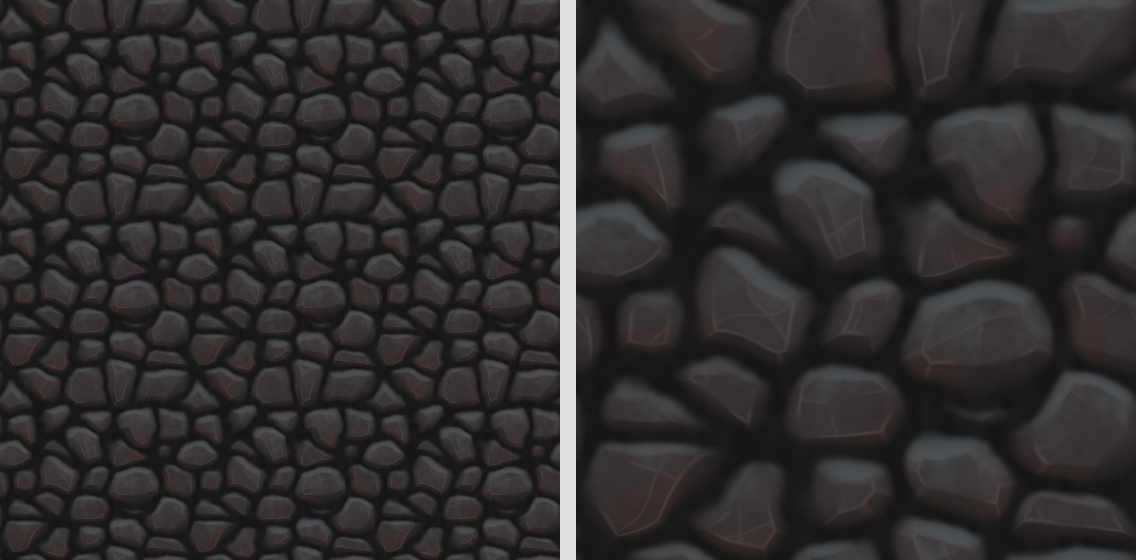
Left: the whole. Right: its middle third, enlarged.
This texture is drawn by a three.js fragment shader. Its source:

```glsl
// Dark cobbled wall of rounded, chiselled stones with soft shadowed joints.
varying vec2 vUv;

const float TILES = 3.0;            // repeats of the wall across the canvas
const vec2 GRID = vec2(5.0, 6.0);   // stones per repeat
const float SIZE_SPREAD = 0.46;     // how much stones differ in size
const vec3 JOINT = vec3(0.095, 0.092, 0.092);
const vec3 SHADOW = vec3(0.155, 0.142, 0.142);
const vec3 BODY = vec3(0.218, 0.203, 0.210);
const vec3 LIT = vec3(0.300, 0.312, 0.320);
const vec3 RUST = vec3(0.245, 0.175, 0.170);
const vec3 CREASE = vec3(0.370, 0.320, 0.315);

vec2 hash2(vec2 p) {
  vec3 a = fract(p.xyx * vec3(0.1031, 0.1030, 0.0973));
  a += dot(a, a.yzx + 33.33);
  return fract((a.xx + a.yz) * a.zy);
}

// Value noise that wraps after a whole number of cells.
float wrapNoise(vec2 uv, vec2 period, float seed) {
  vec2 p = uv * period;
  vec2 i = floor(p);
  vec2 f = fract(p);
  f = f * f * (3.0 - 2.0 * f);
  float a = hash2(mod(i, period) + seed).x;
  float b = hash2(mod(i + vec2(1.0, 0.0), period) + seed).x;
  float c = hash2(mod(i + vec2(0.0, 1.0), period) + seed).x;
  float d = hash2(mod(i + 1.0, period) + seed).x;
  return mix(mix(a, b, f.x), mix(c, d, f.x), f.y);
}

// Centre (xy) and weight (z) of the stone in a cell.
vec3 stoneSite(vec2 cell) {
  vec2 id = mod(cell, GRID);
  vec2 jitter = hash2(id + 17.0) - 0.5;
  return vec3(cell + 0.5 + 0.78 * jitter, SIZE_SPREAD * hash2(id + 51.0).x);
}

float power(vec2 p, vec3 site) {
  vec2 r = p - site.xy;
  return dot(r, r) - site.z;
}

float thinLine(float dist, float width) {
  return 1.0 - smoothstep(0.0, width, abs(dist));
}

void main() {
  vec2 uv = vUv * TILES;
  vec2 wobble = vec2(wrapNoise(uv, vec2(11.0), 3.0), wrapNoise(uv, vec2(11.0), 29.0)) - 0.5;
  vec2 p = uv * GRID + 0.26 * wobble;
  vec2 base = floor(p);

  // Find the stone that owns this point.
  vec2 owner = base;
  float best = 100.0;
  for (int y = -2; y <= 2; y++) {
    for (int x = -2; x <= 2; x++) {
      vec2 cell = base + vec2(float(x), float(y));
      float d = power(p, stoneSite(cell));
      if (d < best) { best = d; owner = cell; }
    }
  }
  vec3 site = stoneSite(owner);

  // Rounded edge distance, soft outward normal and the two nearest sides.
  float roundSum = 0.0;
  float blendSum = 0.0;
  vec2 normal = vec2(0.0);
  float near1 = 10.0;
  float near2 = 10.0;
  for (int y = -2; y <= 2; y++) {
    for (int x = -2; x <= 2; x++) {
      vec3 other = stoneSite(base + vec2(float(x), float(y)));
      vec2 across = other.xy - site.xy;
      float gap = length(across);
      if (gap > 0.001) {
        float e = (power(p, other) - best) / (2.0 * gap);
        float w = exp(-24.0 * e);
        roundSum += exp(-11.0 * e);
        blendSum += w;
        normal += across / gap * w;
        near2 = min(near2, max(near1, e));
        near1 = min(near1, e);
      }
    }
  }
  float edge = -log(max(roundSum, 1e-6)) / 11.0;
  normal /= max(blendSum, 1e-6);

  // Chiselled shape: sloping sides around a flat face split by two cuts.
  vec2 id = mod(owner, GRID);
  vec2 traits = hash2(id + 83.0);
  vec2 rel = p - site.xy;
  float depth = 0.20 + 0.12 * traits.x;
  float bevel = 1.0 - smoothstep(depth - 0.05, depth + 0.03, near1);
  float angle = 6.2832 * traits.y;
  vec2 cutDir = vec2(cos(angle), sin(angle));
  float cutA = dot(rel, cutDir) - 0.08;
  float cutB = dot(rel, vec2(-cutDir.y, cutDir.x)) + 0.12 * traits.x;
  float facets = 0.07 * smoothstep(-0.03, 0.03, cutA) + 0.06 * smoothstep(-0.03, 0.03, cutB);

  // Light from above, with brushed variation.
  float cloud = wrapNoise(uv, vec2(13.0, 15.0), 7.0);
  float grain = wrapNoise(uv, vec2(48.0, 36.0), 11.0) - 0.5;
  float fine = wrapNoise(uv, vec2(90.0), 19.0) - 0.5;
  float light = 0.42 + 0.40 * normal.y * bevel + 0.30 * rel.y + facets * (1.0 - bevel);
  light += 0.22 * (cloud - 0.5) + 0.12 * grain + 0.07 * fine + 0.14 * (traits.x - 0.5);
  vec3 stone = mix(SHADOW, BODY, smoothstep(0.0, 0.45, light));
  stone = mix(stone, LIT, smoothstep(0.42, 0.95, light));
  float rust = smoothstep(0.45, 0.8, wrapNoise(uv, vec2(9.0), 41.0)) * smoothstep(0.35, -0.3, rel.y);
  stone = mix(stone, RUST, 0.45 * rust);

  // Faint worn lines where facets meet.
  float ridge = thinLine(near2 - near1, 0.05) * bevel;
  float rim = thinLine(near1 - depth, 0.035);
  float cuts = max(thinLine(cutA, 0.03), thinLine(cutB, 0.03)) * (1.0 - bevel);
  float wear = smoothstep(0.3, 0.75, wrapNoise(uv, vec2(17.0), 63.0));
  float lines = max(max(0.6 * ridge, rim), 0.6 * cuts) * wear;
  stone = mix(stone, CREASE, 0.42 * lines);

  // Soft dark joints.
  float cover = smoothstep(0.01, 0.12, edge + 0.02 * grain);
  stone *= mix(0.78, 1.0, smoothstep(0.04, 0.20, edge));
  vec3 joint = JOINT * (1.0 + 0.25 * grain);
  gl_FragColor = vec4(mix(joint, stone, cover), 1.0);
}
```
